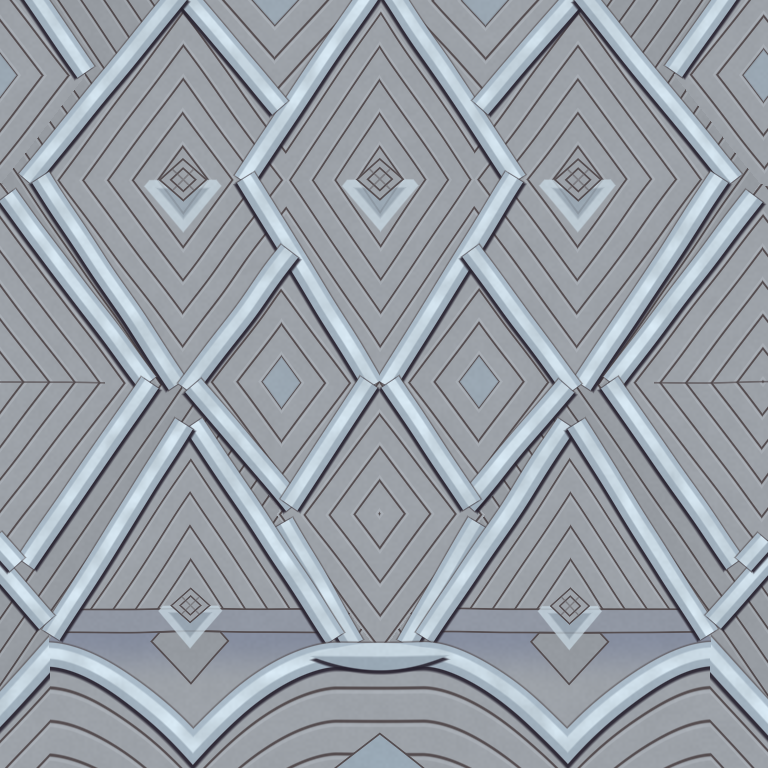
Reproduce this pattern procedurally as a Shadertoy shader.

```glsl
#define RING_GAP 4.35
#define GROOVE_WIDTH 0.11
#define RIDGE_HALF 1.35
#define WARP 0.25
#define FACE vec3(0.61, 0.63, 0.655)
#define PALE vec3(0.77, 0.83, 0.87)
#define BEVEL vec3(0.60, 0.66, 0.71)
#define BLUE vec3(0.52, 0.55, 0.62)
#define GROOVE vec3(0.33, 0.30, 0.31)
#define SHADOW vec3(0.15, 0.13, 0.18)

// Half of the mirrored layout, canvas = 100 units, y pointing down.
// Panels: centre, half size. Ridges: start, end.
const vec4 panels[7] = vec4[7](
    vec4(0, 23.4, 17.3, 25.6), vec4(25.7, 23.4, 19, 25.6), vec4(12.9, 49.8, 12, 16),
    vec4(0, 67, 12.8, 17), vec4(49.8, 49.8, 19, 25), vec4(13.7, 0, 12.5, 14), vec4(50, 9.8, 11, 14));
const vec4 upperRidges[8] = vec4[8](
    vec4(1.6, -0.7, 17.6, 23.2), vec4(25.4, -0.5, 13.2, 13.7), vec4(26.5, -0.5, 45.8, 23.2),
    vec4(45.5, -1, 38.5, 9), vec4(44, 23.4, 26.6, 49.7), vec4(48.4, 25.8, 30.5, 49.5),
    vec4(17.3, 23.4, 1, 49.7), vec4(12, 33, 25, 50.4));
const vec4 lowerRidges[8] = vec4[8](
    vec4(24.1, 50.5, 11.5, 65.4), vec4(1.6, 50, 11.7, 65.4), vec4(12.4, 68.4, 3.6, 83.5),
    vec4(24.1, 55.5, 6, 82.7), vec4(25.8, 55.5, 42.6, 82.3), vec4(30.2, 50.1, 46, 73),
    vec4(50.5, 73, 43.6, 80.7), vec4(50, 70.5, 47.6, 73.2));

float hash(vec2 c) { return fract(sin(dot(c, vec2(127.1, 311.7))) * 43758.5); }

float noise(vec2 p) {
    vec2 i = floor(p), f = fract(p);
    f = f * f * (3.0 - 2.0 * f);
    return mix(mix(hash(i), hash(i + vec2(1, 0)), f.x),
               mix(hash(i + vec2(0, 1)), hash(i + vec2(1, 1)), f.x), f.y);
}

float diamond(vec2 q, vec2 h) {
    return (abs(q.x) / h.x + abs(q.y) / h.y - 1.0) * h.x * h.y / length(h);
}

float fill(float d, float px) { return 1.0 - smoothstep(-px, px, d); }
float stroke(float d, float px) { return fill(abs(d) - GROOVE_WIDTH, 0.6 * px); }

// Panel face with thin grooves and lit lips; v is the height between rings.
vec3 terrace(float v, float px) {
    float d = (fract(v / RING_GAP + 0.5) - 0.5) * RING_GAP * 0.56;
    vec3 c = FACE * (1.0 + 0.07 * stroke(d - 0.3, px));
    return mix(c, GROOVE, stroke(d, px));
}

// Raised bar: lit crown, darker flanks, thin outline, crisp shadow below.
void addRidge(inout vec3 col, float side, float over, float glint, float px) {
    float s = side / RIDGE_HALF;
    col = mix(col, GROOVE, 0.7 * fill(max(abs(side) - RIDGE_HALF - 0.15, over - 0.1), px));
    col = mix(col, SHADOW, 0.9 * fill(max(abs(side - 0.45) - RIDGE_HALF, over), 0.2));
    vec3 bar = mix(PALE * (0.96 + 0.13 * glint), BEVEL * 1.04, smoothstep(0.25, 0.45, s));
    bar = mix(bar, BEVEL * 1.1, smoothstep(0.45, 0.65, -s));
    col = mix(col, bar, fill(max(abs(side) - RIDGE_HALF, over), 0.7 * px));
}

void addRidges(inout vec3 col, vec2 p, vec4 bars[8], float glint, float px) {
    for (int i = 0; i < 8; i++) {
        vec2 span = bars[i].zw - bars[i].xy, q = p - bars[i].xy, dir = normalize(span);
        vec2 down = vec2(-dir.y, dir.x) * sign(dir.x);
        float along = dot(q, dir) - 0.5 * length(span);
        addRidge(col, dot(q, down), abs(along) - 0.5 * length(span) - 0.4, glint, px);
    }
}

// Small faceted lozenge over a pale V.
void addJewel(inout vec3 col, vec2 q, float px) {
    float v = max(diamond(q - vec2(0, 0.8), vec2(5, 6)), -q.y);
    col = mix(col, mix(BEVEL, PALE, smoothstep(-1.3, -0.9, v)), 0.8 * fill(v, px));
    float gem = diamond(q, vec2(3, 2.7));
    col = mix(col, FACE, fill(gem, px));
    float facet = stroke((abs(q.x) - abs(q.y)) * 0.7, px) * fill(gem, px);
    float inner = stroke(diamond(q, vec2(1.6, 1.5)), px);
    col = mix(col, GROOVE, max(max(stroke(gem, px), inner), 0.45 * facet));
}

float archTop(float x) {
    float t = abs(x - 24.4) / 18.8;
    return 85.2 + 12.0 * pow(max(1.0 - t, 0.0), 1.7) + 1.1 * max(x - 43.0, 0.0);
}

void mainImage(out vec4 fragColor, in vec2 fragCoord) {
    vec2 uv = 100.0 * fragCoord / iResolution.xy;
    uv.y = 100.0 - uv.y;
    float px = 100.0 / iResolution.y;
    vec2 p = uv + WARP * (vec2(noise(uv * 0.12), noise(uv * 0.12 + 40.0)) - 0.5);
    p.x = abs(p.x - 49.5);
    float glint = noise(uv * 0.4);

    // Slanted strips behind nested diamond panels
    vec3 col = 0.96 * terrace(p.y + (p.y < 50.0 ? 1.45 : -1.45) * p.x, px);
    float nearest = 1.06;
    for (int i = 0; i < 7; i++) {
        vec2 q = p - panels[i].xy, size = panels[i].zw;
        float k = abs(q.x) / size.x + abs(q.y) / size.y;
        if (k > nearest) continue;
        nearest = k;
        float v = k * size.y + (size.y < 16.5 ? 1.0 : 0.0);
        col = terrace(v, px);
        if (size.y < 16.5) col = mix(col, BEVEL, 0.8 * fill(v - RING_GAP, px));
        if (i == 4) col = mix(col, GROOVE, 0.7 * stroke(q.y, px) * step(-14.0, q.x));
    }
    for (int i = 0; i < 2; i++) addJewel(col, p - panels[i].xy, px);

    // Gables with a base band and hanging shield
    vec2 q = p - vec2(24.7, 55.5);
    if (q.y > 0.0 && abs(q.x) < 0.66 * q.y) {
        col = q.y < 23.8 ? terrace(q.y - 1.5 * abs(q.x), px) : mix(FACE, BLUE, 0.5);
        if (q.y > 26.8) col = mix(BLUE, FACE, smoothstep(27.0, 34.0, q.y));
        float shield = max(diamond(q - vec2(0, 28), vec2(5, 5.5)), 26.8 - q.y);
        col = mix(mix(col, FACE * 0.95, fill(shield, px)), GROOVE, stroke(shield, px));
        col = mix(col, GROOVE, max(stroke(q.y - 23.8, px), stroke(q.y - 26.8, px)));
        addJewel(col, (q - vec2(0, 23.4)) * 1.2, px);
    }
    addRidges(col, p, upperRidges, glint, px);
    addRidges(col, p, lowerRidges, glint, px);

    // Scalloped arches and the plinth between them
    float depth = p.y - archTop(p.x);
    float fall = 1.085 * pow(max(1.0 - abs(p.x - 24.4) / 18.8, 0.0), 0.7);
    float slope = p.x > 43.0 ? 1.1 : fall;
    if (depth > 0.0) col = terrace(depth, px);
    float chevron = diamond(p - vec2(0, 101), vec2(7, 5.5));
    col = mix(mix(col, BEVEL, fill(chevron, px)), GROOVE, stroke(chevron, px));
    addRidge(col, 0.85 * depth / sqrt(1.0 + slope * slope), -1.0, glint, px);
    float rise = p.y - 85.4, thick = 1.8 - 0.0225 * p.x * p.x;
    col = mix(col, SHADOW, 0.9 * fill(abs(rise - 0.5) - thick, 0.2));
    col = mix(col, mix(PALE, BEVEL, smoothstep(-0.2, 0.2, rise)), fill(abs(rise) - thick, px));

    // Fine grain
    col *= 0.98 + 0.02 * noise(uv * 0.4) + 0.025 * noise(uv * 2.5);
    fragColor = vec4(col, 1.0);
}
```
